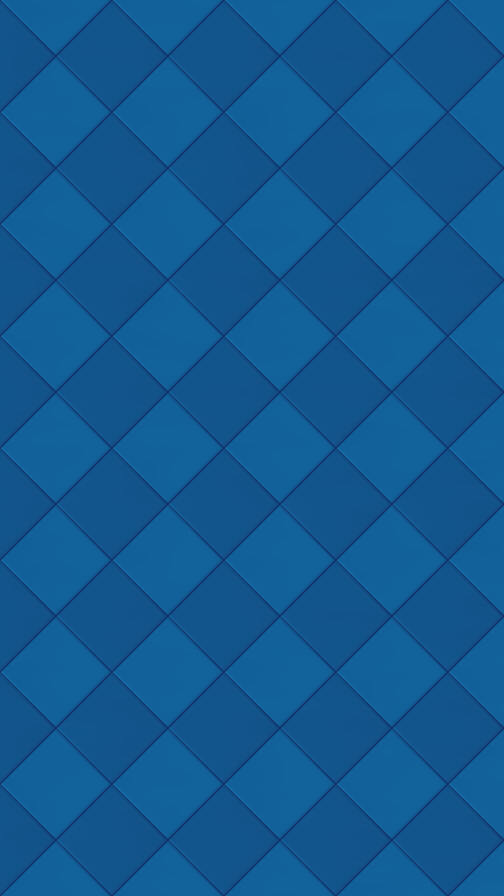
Give the GLSL for this pattern, as a Shadertoy shader.

```glsl
vec2 hash2(vec2 p) {
    p = vec2(dot(p, vec2(127.1, 311.7)), dot(p, vec2(269.5, 183.3)));
    return fract(sin(p) * 43758.5) * 2.0 - 1.0;
}

float gradientNoise(vec2 p) {
    vec2 i = floor(p), f = fract(p);
    vec2 w = f * f * (3.0 - 2.0 * f);
    float a = dot(hash2(i), f);
    float b = dot(hash2(i + vec2(1, 0)), f - vec2(1, 0));
    float c = dot(hash2(i + vec2(0, 1)), f - vec2(0, 1));
    float d = dot(hash2(i + 1.0), f - 1.0);
    return mix(mix(a, b, w.x), mix(c, d, w.x), w.y);
}

// Coverage of a band of given half width, softened over one pixel
float band(float dist, float halfWidth, float pixel) {
    return clamp((halfWidth - abs(dist)) / pixel + 0.5, 0.0, 1.0);
}

void mainImage(out vec4 fragColor, in vec2 fragCoord) {
    // Diamonds: 4.5 across, measured from the top left corner
    vec2 p = vec2(fragCoord.x, iResolution.y - fragCoord.y) * 4.5 / iResolution.x;
    float pixel = 4.5 * 1.414 / iResolution.x;
    vec2 diagonal = vec2(p.x + p.y, p.y - p.x);
    vec2 cell = fract(diagonal);
    vec2 seam = fract(diagonal + 0.5) - 0.5;

    // Rows of dark and light tiles
    vec2 side = clamp(sin(3.14159 * diagonal) / (1.57 * pixel), -1.0, 1.0);
    float darkness = 0.5 + 0.5 * side.x * side.y;
    vec3 color = mix(vec3(0.07, 0.382, 0.605), vec3(0.07, 0.33, 0.548), darkness);

    // Faint sheen and mottling
    color += vec3(0.0, 0.012, 0.012) * (cell.y - cell.x) * (darkness - 0.5);
    color += vec3(0.0, 0.008, 0.009) * gradientNoise(p * vec2(2.0, 5.0));

    // Soft shade beside the seams
    float rising = smoothstep(-0.07, 0.0, seam.x) * step(seam.x, 0.0);
    float falling = smoothstep(0.06, 0.0, seam.y) * step(0.0, seam.y);
    color = mix(color, vec3(0.07, 0.27, 0.48), 0.4 * max(rising, falling));

    // Lit lip, fading along each falling edge
    float lip = band(seam.y + 0.022, 0.009, pixel) * (1.0 - 0.75 * cell.x);
    color += vec3(0.02, 0.04, 0.045) * lip;

    // Dark seams; the falling ones thicken towards the lower right
    float risingLine = band(seam.x, 0.011, pixel);
    float fallingLine = band(seam.y - 0.004, mix(0.006, 0.011, cell.x), pixel);
    color = mix(color, vec3(0.07, 0.19, 0.40), max(0.9 * risingLine, 0.8 * fallingLine));

    fragColor = vec4(color, 1.0);
}
```
